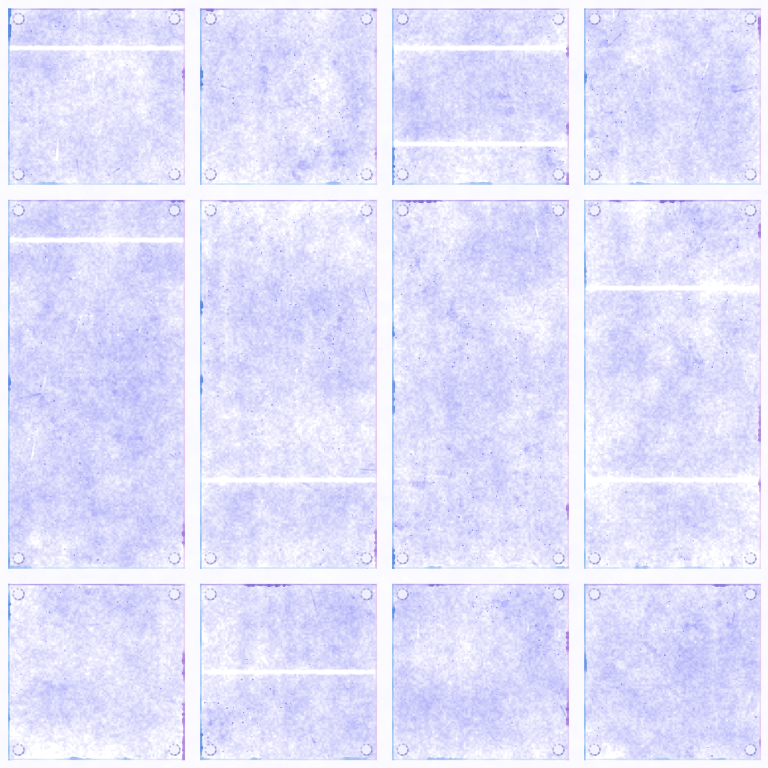
A WebGL 2 fragment shader for this texture:

```glsl
#version 300 es
precision highp float;
uniform vec2 u_resolution;
out vec4 fragColor;

// Two seam heights per column, in sixteenths of the canvas
const vec2 SEAMS[4] = vec2[4](vec2(15, 11), vec2(6, 2), vec2(15, 13), vec2(10, 6));

float hash(vec2 p) {
  vec3 q = fract(p.xyx * 0.1031);
  q += dot(q, q.yzx + 33.33);
  return fract((q.x + q.y) * q.z);
}

float noise(vec2 p) {
  vec2 i = floor(p), f = fract(p);
  f = f * f * (3.0 - 2.0 * f);
  return mix(mix(hash(i), hash(i + vec2(1, 0)), f.x),
             mix(hash(i + vec2(0, 1)), hash(i + 1.0), f.x), f.y);
}

float fbm(vec2 p) {
  float sum = 0.0, amp = 0.5;
  for (int i = 0; i < 5; i++) {
    sum += amp * noise(p);
    p = mat2(1.6, 1.2, -1.2, 1.6) * p + 7.3;
    amp *= 0.55;
  }
  return sum;
}

// Sparse soft specks, one candidate per grid cell
float specks(vec2 p, float density, float seed) {
  vec2 cell = floor(p);
  float pick = hash(cell + seed);
  vec2 spot = 0.3 + 0.4 * vec2(hash(cell + seed + 11.0), hash(cell + seed + 23.0));
  float radius = 0.12 + 0.18 * hash(cell + seed + 37.0);
  return step(1.0 - density, pick) * (1.0 - smoothstep(radius * 0.3, radius, length(p - cell - spot)));
}

float segment(vec2 p, vec2 dir, float halfLength) {
  return length(p - dir * clamp(dot(p, dir), -halfLength, halfLength));
}

// Thin rim with random thicker, darker chips along it
vec3 rim(vec3 base, float dist, float along, float seed, vec3 thin, vec3 chip, float px) {
  float wear = smoothstep(0.70, 0.86, noise(vec2(along * 30.0, seed)));
  float ragged = noise(vec2(along * 300.0, seed + 5.0));
  float width = 0.0021 + wear * 0.0026 * ragged;
  float line = (1.0 - smoothstep(width - px, width + px, dist)) * smoothstep(-px, px, dist);
  float strength = 0.4 + 0.6 * noise(vec2(along * 90.0, seed + 9.0));
  return mix(base, mix(thin, chip, wear * (0.4 + 0.6 * ragged)), line * max(strength, 0.9 * wear));
}

void main() {
  vec2 uv = gl_FragCoord.xy / u_resolution;
  float px = 0.7 / min(u_resolution.x, u_resolution.y);

  // Panel layout: four columns; short, tall and short rows
  float column = min(floor(uv.x * 4.0), 3.0);
  float row = step(0.25, uv.y) + step(0.75, uv.y);
  vec2 center = vec2(column * 0.25 + 0.1257, row * 0.3746 + 0.125);
  vec2 extent = vec2(0.1153, row == 1.0 ? 0.2403 : 0.1150);
  vec2 local = uv - center;
  vec2 inset = extent - abs(local);
  float edge = min(inset.x, inset.y);
  float seed = column * 17.0 + row * 71.0;

  // Mottled surface with vertical streaks and fine grain
  float tone = 0.846 + 0.03 * (hash(vec2(seed, 3.0)) - 0.5);
  tone += 0.17 * (fbm(uv * 13.0 + seed) - 0.52);
  tone += 0.13 * (fbm(uv * 48.0 + seed) - 0.52);
  tone += 0.05 * (noise(uv * vec2(85, 7) + seed) - 0.5);
  tone += 0.11 * (noise(uv * 390.0) - 0.5) + 0.07 * (noise(uv * 190.0) - 0.5);
  tone += 0.06 * smoothstep(0.58, 0.78, fbm(uv * 7.0 + seed + 40.0));
  tone += 0.09 * exp(-max(edge, 0.0) / 0.014) * fbm(uv * 45.0);
  tone += 0.045 * (1.0 - smoothstep(0.0, 0.07, local.y + extent.y));

  // Pale flecks, dark pits and clustered stains
  float cluster = smoothstep(0.4, 0.7, fbm(uv * 9.0 + 60.0));
  tone += 0.07 * specks(uv * 120.0, 0.16, 5.0);
  tone -= (0.12 + 0.16 * cluster) * specks(uv * 160.0, 0.05, 90.0);
  tone -= 0.10 * cluster * smoothstep(0.68, 0.82, fbm(uv * 70.0 + 15.0));

  // Scattered short scratches, mostly pale and upright
  for (int i = 0; i < 64; i++) {
    float k = float(i);
    vec2 spot = vec2(hash(vec2(k, 1.0)), hash(vec2(k, 2.0)));
    bool dark = i % 2 == 0;
    float angle = dark ? 6.28 * hash(vec2(k, 4.0)) : 1.1 + 0.7 * hash(vec2(k, 4.0));
    float d = segment(uv - spot, vec2(cos(angle), sin(angle)), 0.003 + 0.012 * hash(vec2(k, 6.0)));
    float mark = (1.0 - smoothstep(0.0003, 0.0011 + px, d)) * noise(uv * 260.0 + k);
    tone += mark * (dark ? -0.20 : 0.15);
  }

  // White seams with a frayed glow
  for (int i = 0; i < 2; i++) {
    float d = abs(uv.y - SEAMS[int(column)][i] / 16.0);
    tone += 0.13 * exp(-d / 0.010) * fbm(uv * vec2(50, 110));
    tone = mix(tone, 1.0, 1.0 - smoothstep(0.0022, 0.0045 + px, d + 0.0015 * noise(uv * 180.0)));
  }
  tone = clamp(tone, 0.58, 1.0);
  vec3 color = vec3(tone, tone, 0.915 + 0.085 * tone);

  // Corner rivets: pale heads with broken outlines
  vec2 rivet = local - sign(local) * (extent - 0.0138);
  float radius = length(rivet);
  float turn = atan(rivet.y, rivet.x);
  color = mix(color, vec3(0.95, 0.95, 1.0), 0.85 * (1.0 - smoothstep(0.0062 - px, 0.0062 + px, radius)));
  float ring = 1.0 - smoothstep(0.0003, 0.0010 + px, abs(radius - 0.0070));
  float broken = 0.45 + 0.25 * sin(turn * 8.0 + seed) + 0.25 * cos(turn + 0.8);
  color = mix(color, vec3(0.55, 0.55, 0.82), ring * clamp(broken, 0.0, 1.0));

  // Tinted, chipped rims on the four sides
  color = rim(color, local.y + extent.y, uv.x, seed + 4.0, vec3(0.76, 0.87, 0.97), vec3(0.60, 0.72, 0.93), px);
  color = rim(color, extent.y - local.y, uv.x, seed + 3.0, vec3(0.70, 0.61, 0.91), vec3(0.48, 0.38, 0.80), px);
  color = rim(color, extent.x - local.x, uv.y, seed + 2.0, vec3(0.91, 0.77, 0.95), vec3(0.60, 0.42, 0.82), px);
  color = rim(color, local.x + extent.x, uv.y, seed + 1.0, vec3(0.50, 0.71, 0.93), vec3(0.28, 0.48, 0.86), px);

  // Nearly white gutters between panels
  vec3 gutter = vec3(vec2(0.998 - 0.03 * fbm(uv * 60.0)), 1.0);
  fragColor = vec4(mix(gutter, color, smoothstep(-px, px, edge)), 1.0);
}
```
